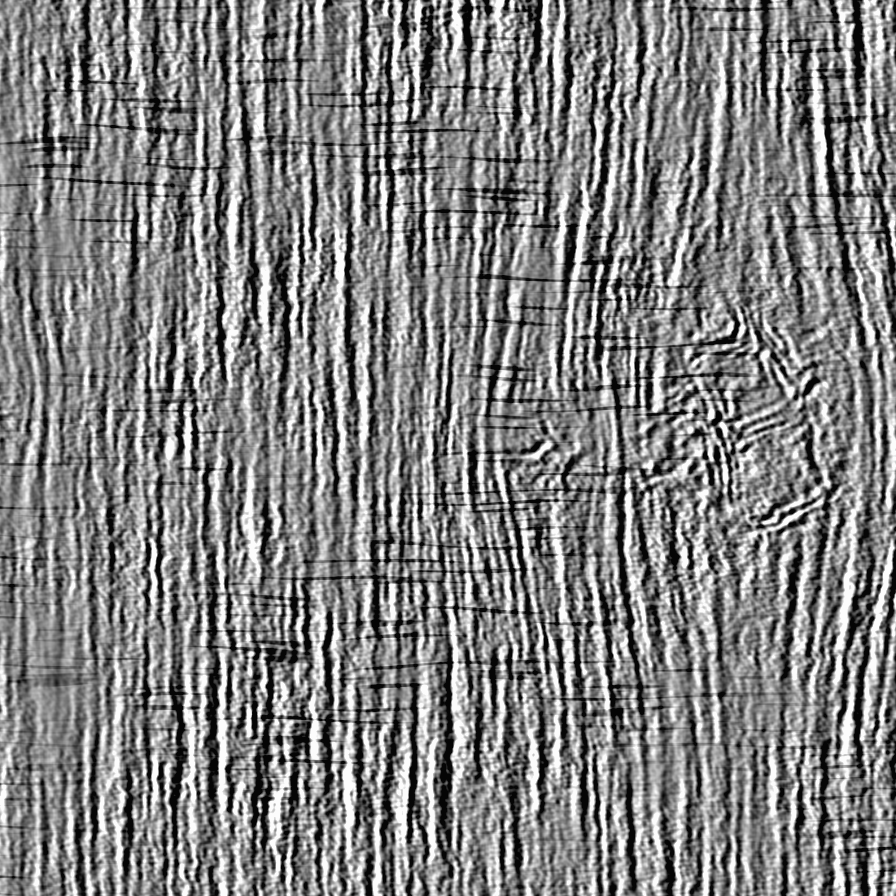
Give the GLSL for this texture map, as a WebGL 2 fragment shader.

```glsl
#version 300 es
precision highp float;
// Draws a high-contrast grey relief of weathered wood: upright grain, knots and fine cross cracks.

uniform vec2 u_resolution;
out vec4 fragColor;

// Tone
const float BASE_GREY = 0.53;
const float CONTRAST = 1.05;
const vec2 LIGHT_STEP = vec2(0.0026, -0.0009);

// Grain: cells across and along the canvas, from long fibres to short splinters
const vec2 FIBRE_SCALE = vec2(76.0, 3.6);
const vec2 STREAK_SCALE = vec2(103.0, 13.0);
const vec2 SPLINTER_SCALE = vec2(150.0, 52.0);
const float FLAKE_SCALE = 105.0;
const float GRIT_SCALE = 205.0;
const float FIBRE_WEIGHT = 0.9;
const float STREAK_WEIGHT = 0.55;
const float SPLINTER_WEIGHT = 0.36;
const float FLAKE_WEIGHT = 0.2;
const float GRIT_WEIGHT = 0.26;
const float WAVER = 0.004;
const float RAGGED = 0.0035;

// Knots: centre, radius, strength of the distortion
const int KNOT_COUNT = 3;
const vec4 KNOTS[KNOT_COUNT] = vec4[KNOT_COUNT](
    vec4(0.84, 0.52, 0.140, 0.60),
    vec4(0.61, 0.50, 0.060, 0.60),
    vec4(-0.03, 0.55, 0.050, 0.70));
const vec2 KNOT_SHAPE = vec2(1.0, 0.8);
const float KNOT_REACH = 1.35;
const float KNOT_BLEND = 0.85;
const float RING_SCALE = 66.0;
const float BURL_SCALE = 56.0;

// Cross cracks
const vec2 CRACK_SCALE = vec2(8.0, 165.0);
const float CRACK_DEPTH = 0.42;

float hash(vec2 p) {
    return fract(sin(dot(p, vec2(127.1, 311.7))) * 43758.5453);
}

float cornerSlope(vec2 cell, vec2 offset) {
    float angle = 6.2832 * hash(cell);
    return dot(vec2(cos(angle), sin(angle)), offset);
}

// Gradient noise around zero
float noise(vec2 p) {
    vec2 cell = floor(p);
    vec2 f = p - cell;
    vec2 w = f * f * f * (f * (f * 6.0 - 15.0) + 10.0);
    vec2 e = vec2(1.0, 0.0);
    float low = mix(cornerSlope(cell, f), cornerSlope(cell + e, f - e), w.x);
    float high = mix(cornerSlope(cell + e.yx, f - e.yx), cornerSlope(cell + 1.0, f - 1.0), w.x);
    return mix(low, high, w.y);
}

// Surface height: grain flowing around knots, burl and rings inside them
float woodHeight(vec2 p) {
    float across = p.x + WAVER * noise(p * vec2(9.0, 5.0)) + RAGGED * noise(p * 58.0 + 3.3);
    float inside = 0.0;
    float rings = 0.0;
    for (int i = 0; i < KNOT_COUNT; i++) {
        vec4 knot = KNOTS[i];
        vec2 d = (p - knot.xy) * KNOT_SHAPE;
        float r = length(d);
        float reach = r / (knot.z * KNOT_REACH);
        across -= d.x * knot.w * exp(-reach * reach);
        float edge = r / knot.z + 0.5 * noise(p * 12.0);
        float core = 1.0 - smoothstep(0.55, 1.1, edge);
        float ringBand = core * smoothstep(0.25, 0.6, r / knot.z);
        float wavyRadius = r + 0.02 * noise(p * 14.0);
        vec2 direction = d / max(r, 0.001);
        rings += ringBand * noise(vec2(wavyRadius * RING_SCALE, 0.0) + 2.0 * direction + knot.xy * 31.0);
        inside = max(inside, core);
    }

    vec2 grain = vec2(across, p.y);
    float fibres = FIBRE_WEIGHT * noise(grain * FIBRE_SCALE)
                 + STREAK_WEIGHT * noise(grain * STREAK_SCALE + 17.3)
                 + SPLINTER_WEIGHT * noise(grain * SPLINTER_SCALE + 41.7);
    vec2 curl = vec2(noise(p * 15.0), noise(p * 15.0 + 57.0));
    float burl = 1.25 * noise(p * BURL_SCALE + 3.5 * curl) + 0.9 * rings
               + 0.5 * noise(p * 2.0 * BURL_SCALE + 8.0);
    return mix(fibres, burl, KNOT_BLEND * inside)
         + FLAKE_WEIGHT * noise(p * FLAKE_SCALE + 71.0) + GRIT_WEIGHT * noise(p * GRIT_SCALE);
}

// Thin dark cross cracks, gathered in patches
float cracks(vec2 p) {
    float line = noise(p * CRACK_SCALE + vec2(0.0, 1.2 * noise(p * 7.0)) + 23.0);
    float patches = smoothstep(-0.1, 0.25, noise(p * 3.6 + 9.4));
    return smoothstep(0.14, 0.42, line) * mix(0.2, 1.0, patches);
}

// Worn areas are flatter, most of all near the left edge
float reliefStrength(vec2 p) {
    float wear = 1.0 + 0.65 * noise(p * 4.3 + 5.1) + 0.7 * noise(p * 13.0 + 2.7);
    return wear * mix(0.7, 1.06, smoothstep(0.0, 0.22, p.x));
}

void main() {
    vec2 p = gl_FragCoord.xy / u_resolution;
    float relief = woodHeight(p + LIGHT_STEP) - woodHeight(p - LIGHT_STEP);
    float grey = BASE_GREY + CONTRAST * reliefStrength(p) * relief;
    grey -= CRACK_DEPTH * cracks(p);
    fragColor = vec4(vec3(clamp(grey, 0.02, 0.99)), 1.0);
}
```
